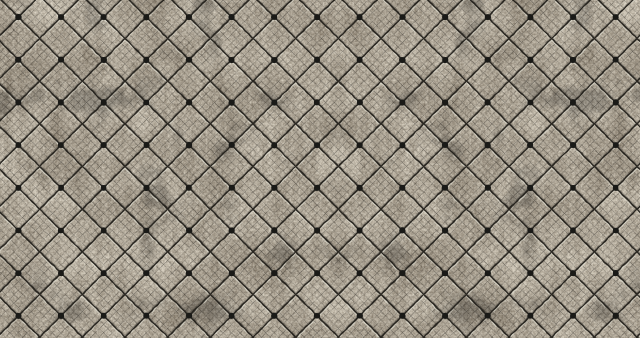
Write a Shadertoy shader that draws this pattern.

```glsl
vec2 gradientAt(vec2 cell) {
    vec3 h = fract(cell.xyx * vec3(0.1031, 0.1030, 0.0973));
    h += dot(h, h.yzx + 33.33);
    float angle = 6.2832 * fract((h.x + h.y) * h.z);
    return vec2(cos(angle), sin(angle));
}

// Gradient noise, roughly -0.7 to 0.7
float gnoise(vec2 p) {
    vec2 i = floor(p), f = fract(p);
    vec2 w = f * f * f * (f * (f * 6.0 - 15.0) + 10.0);
    vec2 e = vec2(0.0, 1.0);
    float a = dot(gradientAt(i), f);
    float b = dot(gradientAt(i + e.yx), f - e.yx);
    float c = dot(gradientAt(i + e.xy), f - e.xy);
    float d = dot(gradientAt(i + e.yy), f - e.yy);
    return mix(mix(a, b, w.x), mix(c, d, w.x), w.y);
}

float fbm(vec2 p) {
    float sum = 0.0, amp = 1.0;
    for (int i = 0; i < 4; i++) {
        sum += amp * gnoise(p);
        p = p * 2.03 + 17.3;
        amp *= 0.55;
    }
    return sum;
}

// Filled band of the given half width around zero distance
float stroke(float d, float halfWidth, float aa) {
    return 1.0 - smoothstep(halfWidth - aa, halfWidth + aa, d);
}

void mainImage(out vec4 fragColor, in vec2 fragCoord) {
    // Fifteen studs across, mirrored about a vertical seam
    vec2 p = fragCoord / iResolution.x * 15.0;
    float aa = 0.6 * 15.0 / iResolution.x;
    p = vec2(abs(p.x - 7.93), p.y - 0.02);

    // Diagonal tile coordinates with slightly rough edges
    vec2 rough = p + 0.014 * vec2(gnoise(p * 7.0), gnoise(p * 7.0 + 40.0));
    vec2 diag = vec2(rough.x + rough.y, rough.x - rough.y);
    vec2 tile = floor(diag), f = fract(diag);
    vec2 edge = min(f, 1.0 - f) * 0.7071;
    float joint = min(edge.x, edge.y);

    // Stone: grain, stains, vertical runs and a tone per tile
    float grain = gnoise(p * 15.7 + 9.0) + 0.8 * gnoise(p * 27.0 + 60.0);
    float stain = fbm(p * 0.85 + 23.0);
    float runs = gnoise(vec2(p.x * 6.0, p.y * 0.7) + 31.0);
    float tileTone = gnoise(tile * 0.37 + 5.2);
    float tone = 0.6 + 0.42 * grain + 0.34 * stain + 0.2 * runs + 0.16 * tileTone;
    vec3 col = mix(vec3(0.50, 0.46, 0.40), vec3(0.81, 0.78, 0.72), clamp(tone, -0.1, 1.15));
    col *= 1.0 - 0.22 * smoothstep(0.15, 0.75, fbm(p * 0.8 + 71.0));

    // Fine grooves, darker at their crossings
    vec2 groove = abs(fract(diag * 5.0 + 0.5) - 0.5) * 0.1414;
    vec2 cut = vec2(stroke(groove.x, 0.009, aa), stroke(groove.y, 0.009, aa));
    float wear = smoothstep(-0.45, 0.4, gnoise(p * 4.3 + 12.0));
    col *= 1.0 - (0.12 + 0.16 * wear) * max(cut.x, cut.y) - 0.16 * cut.x * cut.y;

    // Chipped light on upper edges, shade on lower edges
    float upper = min(1.0 - f.x, f.y) * 0.7071;
    float lower = min(f.x, 1.0 - f.y) * 0.7071;
    float chip = smoothstep(-0.3, 0.35, gnoise(p * 5.0 + 83.0));
    col = mix(col, vec3(0.88, 0.87, 0.82), 0.7 * chip * stroke(upper, 0.046, aa));
    col *= 1.0 - 0.22 * stroke(lower, 0.04, aa);

    // Dark joints
    float jointWidth = 0.017 + 0.008 * gnoise(p * 9.0 + 50.0);
    col = mix(col, vec3(0.13, 0.12, 0.10), 0.92 * stroke(joint, jointWidth, aa));

    // Studs on every other crossing
    vec2 s = abs(fract(rough) - 0.5);
    float stud = mix(length(s), max(s.x, s.y), 0.35);
    col = mix(col, vec3(0.10, 0.10, 0.09), stroke(stud, 0.07, aa));

    fragColor = vec4(clamp(col, 0.0, 1.0), 1.0);
}
```
